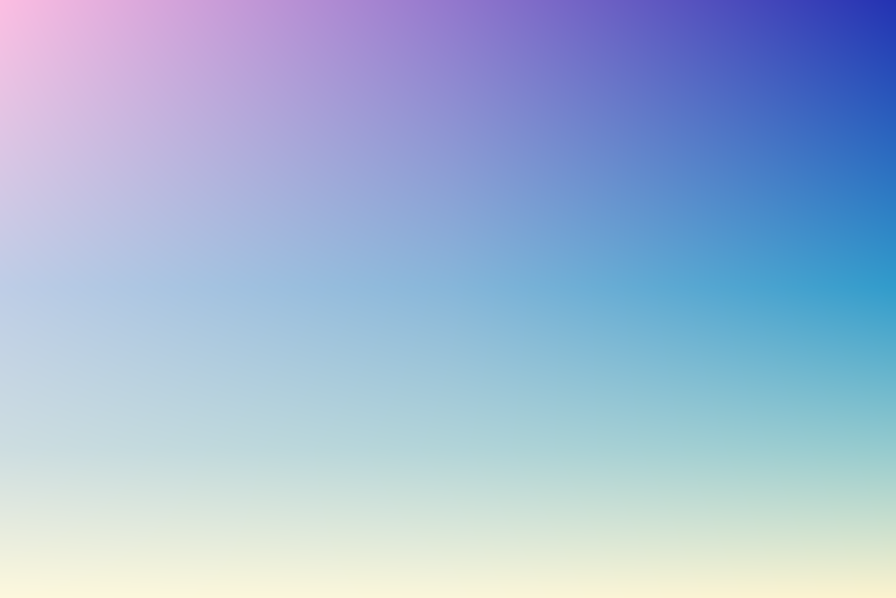
This background is drawn by a Shadertoy shader. Its source:

```glsl
// Heights of the two inner colour rows, from the bottom
const float HAZE_Y = 0.25;
const float SKY_Y = 0.52;
const float MIDDLE_X = 0.5;

// Colours of each row: left, middle, right
const vec3 CREAM_LEFT = vec3(0.992, 0.973, 0.865);
const vec3 CREAM_MIDDLE = vec3(0.982, 0.965, 0.855);
const vec3 CREAM_RIGHT = vec3(0.988, 0.953, 0.810);

const vec3 HAZE_LEFT = vec3(0.804, 0.867, 0.880);
const vec3 HAZE_MIDDLE = vec3(0.698, 0.831, 0.847);
const vec3 HAZE_RIGHT = vec3(0.580, 0.792, 0.806);

const vec3 SKY_LEFT = vec3(0.745, 0.804, 0.902);
const vec3 SKY_MIDDLE = vec3(0.530, 0.714, 0.851);
const vec3 SKY_RIGHT = vec3(0.190, 0.608, 0.796);

const vec3 PINK = vec3(0.988, 0.745, 0.886);
const vec3 VIOLET = vec3(0.580, 0.470, 0.804);
const vec3 INDIGO = vec3(0.137, 0.196, 0.698);

// Position of v between two stops, limited to 0..1
float ramp(float start, float end, float v) {
    return clamp((v - start) / (end - start), 0.0, 1.0);
}

// Horizontal blend through three colours
vec3 rowColor(vec3 left, vec3 middle, vec3 right, float x) {
    vec3 color = mix(left, middle, ramp(0.0, MIDDLE_X, x));
    return mix(color, right, ramp(MIDDLE_X, 1.0, x));
}

void mainImage(out vec4 fragColor, in vec2 fragCoord) {
    vec2 uv = fragCoord / iResolution.xy;

    // Colour rows across the canvas
    vec3 cream = rowColor(CREAM_LEFT, CREAM_MIDDLE, CREAM_RIGHT, uv.x);
    vec3 haze = rowColor(HAZE_LEFT, HAZE_MIDDLE, HAZE_RIGHT, uv.x);
    vec3 sky = rowColor(SKY_LEFT, SKY_MIDDLE, SKY_RIGHT, uv.x);
    vec3 dusk = rowColor(PINK, VIOLET, INDIGO, uv.x);

    // Vertical blend from bottom to top
    vec3 color = mix(cream, haze, ramp(0.0, HAZE_Y, uv.y));
    color = mix(color, sky, ramp(HAZE_Y, SKY_Y, uv.y));
    color = mix(color, dusk, ramp(SKY_Y, 1.0, uv.y));

    fragColor = vec4(color, 1.0);
}
```
